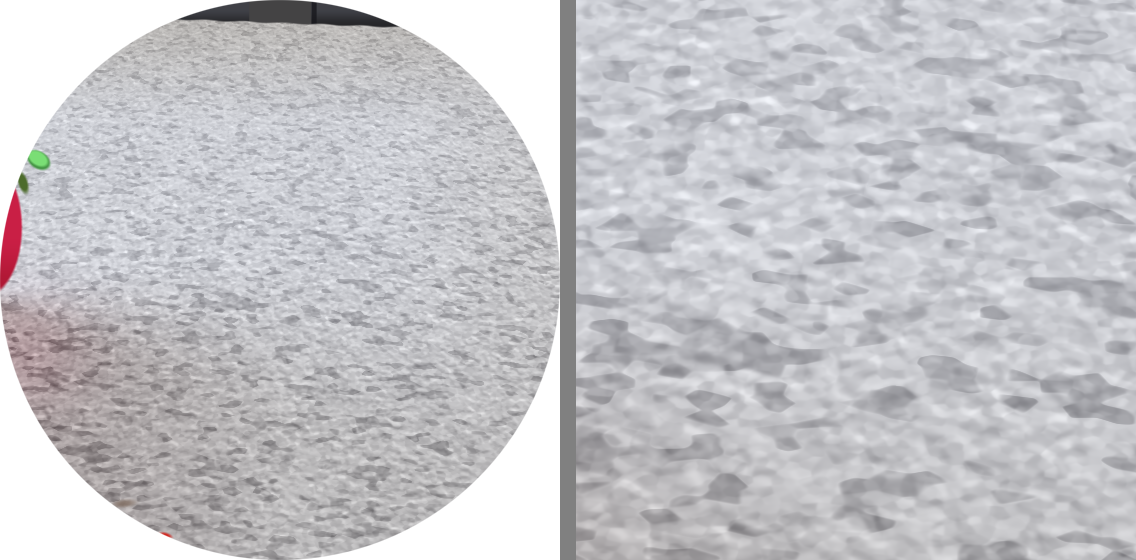
Left: the whole. Right: its middle third, enlarged.
Give the GLSL for this texture, as a WebGL 2 fragment shader.

```glsl
#version 300 es
precision highp float;

uniform vec2 u_resolution;
out vec4 fragColor;

vec3 hash3(vec2 cell) {
    vec3 q = fract(cell.xyx * vec3(0.1031, 0.1030, 0.0973));
    q += dot(q, q.yxz + 33.33);
    return fract((q.xxy + q.yzz) * q.zyx);
}

// Soft cellular noise: random cell tones blended by distance.
float softCells(vec2 p, float sharpness) {
    vec2 base = floor(p);
    float total = 0.0;
    float weights = 0.0;
    for (int j = -1; j <= 1; j++) {
        for (int i = -1; i <= 1; i++) {
            vec2 cell = base + vec2(i, j);
            vec3 rnd = hash3(cell);
            vec2 delta = cell + rnd.xy - p;
            float weight = exp(-sharpness * dot(delta, delta));
            total += weight * rnd.z;
            weights += weight;
        }
    }
    return total / max(weights, 1e-5);
}

mat2 rotation(float angle) {
    float c = cos(angle), s = sin(angle);
    return mat2(c, s, -s, c);
}

// Coverage of a rotated ellipse with a smoothed edge.
float ellipse(vec2 p, vec2 center, vec2 radii, float angle, float blur) {
    vec2 q = rotation(-angle) * (p - center);
    float dist = (length(q / radii) - 1.0) * min(radii.x, radii.y);
    return 1.0 - smoothstep(-blur, blur, dist);
}

// Floor coordinates whose cells shrink towards the far end.
vec2 floorPlane(vec2 uv, float nearSize, float shrink, float aspect) {
    float size = nearSize - shrink * uv.y;
    return vec2((uv.x - 0.5) / size, -aspect * log(size) / shrink);
}

vec3 carpetLight(vec2 uv) {
    vec3 cool = vec3(0.795, 0.803, 0.828);
    vec3 warm = vec3(0.725, 0.715, 0.705);
    vec3 color = mix(cool, warm, smoothstep(0.76, 0.98, uv.y));
    color = mix(color, vec3(0.755, 0.75, 0.75), 0.6 * smoothstep(0.65, 1.0, uv.x));

    // Shadow with a crisp left end that fades out to the right.
    float edge = 0.467 - 0.13 * uv.x;
    float softness = 0.022 + 0.32 * uv.x;
    float shade = 1.0 - smoothstep(edge - softness, edge + softness, uv.y);
    vec3 shadow = mix(vec3(0.645, 0.615, 0.615), vec3(0.715, 0.71, 0.715),
                      smoothstep(0.0, 0.6, uv.x));
    color = mix(color, shadow, shade);

    // Reddish bounce light.
    vec2 bounce = (uv - vec2(0.03, 0.37)) / vec2(0.13, 0.11);
    return color + vec3(0.035, -0.025, -0.01) * exp(-dot(bounce, bounce));
}

float carpetRelief(vec2 uv) {
    vec2 p = rotation(0.1) * floorPlane(uv, 0.0150, 0.0085, 1.5);
    float relief = softCells(p, 6.0) - softCells(p + vec2(0.15, 0.55), 6.0);
    float fine = softCells(p * 1.7 + 19.0, 6.0) - 0.5;
    float streak = softCells(p * vec2(0.62, 1.05) + 57.0, 7.0);
    float gaps = 1.0 - smoothstep(0.12, 0.42, streak);
    float mottling = softCells(p * 0.17 + 8.0, 3.0) - 0.5;
    float contrast = mix(1.1, 0.75, smoothstep(0.3, 1.0, uv.y));
    return contrast * (0.125 * relief + 0.10 * fine - 0.13 * gaps + 0.018)
         + 0.035 * mottling;
}

vec3 farWall(vec2 uv, float blur) {
    vec3 side = mix(vec3(0.15, 0.15, 0.16), vec3(0.25, 0.255, 0.28),
                    smoothstep(0.955, 0.985, uv.y));
    float post = smoothstep(0.445 - blur, 0.445 + blur, uv.x)
               * (1.0 - smoothstep(0.556 - blur, 0.556 + blur, uv.x));
    vec3 color = mix(side, vec3(0.265, 0.262, 0.265), post);
    float seam = 1.0 - smoothstep(0.003, 0.003 + 2.0 * blur, abs(uv.x - 0.561));
    return mix(color, vec3(0.09, 0.09, 0.11), 0.8 * seam);
}

void main() {
    vec2 uv = gl_FragCoord.xy / u_resolution;
    float blur = 0.8 / min(u_resolution.x, u_resolution.y);

    vec3 color = carpetLight(uv) + carpetRelief(uv) * vec3(1.0, 1.01, 0.99);

    // Dark wall beyond the carpet.
    float wallEdge = 0.977 - 0.036 * uv.x + 0.001 * sin(uv.x * 90.0);
    float wall = smoothstep(-0.002, 0.002, uv.y - wallEdge);
    color = mix(color, farWall(uv, blur), wall);

    // Coloured objects near the rim.
    float soft = blur + 0.0012;
    color = mix(color, vec3(0.30, 0.42, 0.17),
                ellipse(uv, vec2(0.041, 0.674), vec2(0.008, 0.019), 0.3, soft));
    color = mix(color, vec3(0.27, 0.58, 0.27),
                ellipse(uv, vec2(0.069, 0.714), vec2(0.022, 0.015), -0.55, soft));
    color = mix(color, vec3(0.48, 0.87, 0.46),
                ellipse(uv, vec2(0.068, 0.717), vec2(0.019, 0.012), -0.55, soft));
    vec3 red = mix(vec3(0.68, 0.09, 0.20), vec3(0.79, 0.12, 0.27),
                   smoothstep(0.48, 0.58, uv.y));
    color = mix(color, red, ellipse(uv, vec2(-0.026, 0.594), vec2(0.065, 0.122), 0.0, soft));
    color = mix(color, vec3(0.82, 0.16, 0.13),
                ellipse(uv, vec2(0.296, 0.044), vec2(0.010, 0.004), -0.3, soft));
    color = mix(color, vec3(0.45, 0.36, 0.30),
                0.6 * ellipse(uv, vec2(0.222, 0.101), vec2(0.018, 0.006), 0.1, 0.004));

    // White surround outside the round view.
    float view = ellipse(uv, vec2(0.5), vec2(0.5), 0.0, blur);
    fragColor = vec4(mix(vec3(1.0), clamp(color, 0.0, 1.0), view), 1.0);
}
```
